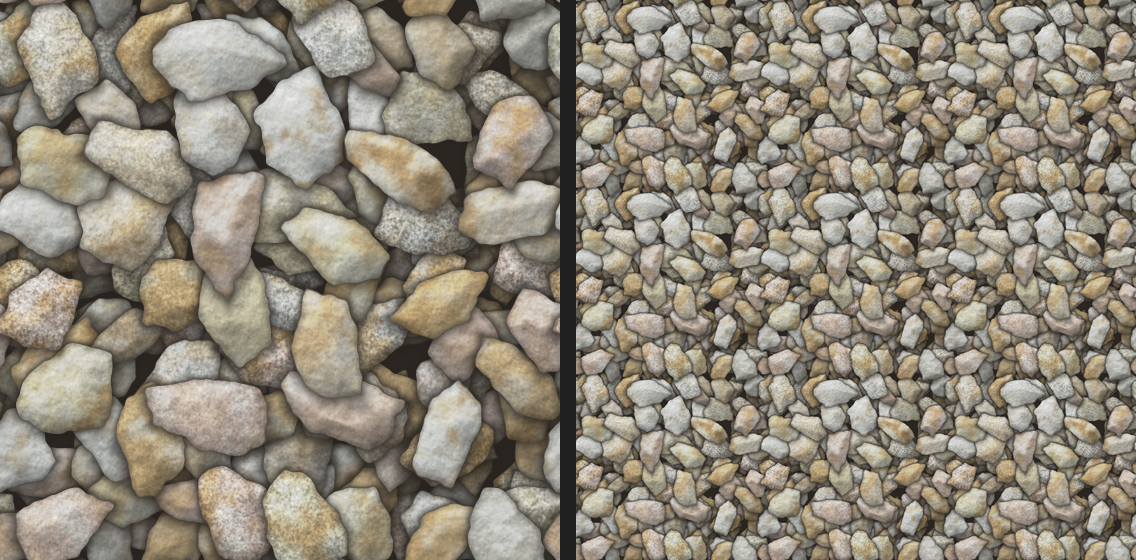
Left: one tile. Right: repeated 3 by 3.
Reproduce this texture procedurally as a WebGL 2 fragment shader.

```glsl
#version 300 es
precision highp float;
// Seamless bed of loose, angular crushed gravel under soft daylight.

uniform vec2 u_resolution;
out vec4 fragColor;

const int LAYERS = 4;              // painted from the deepest to the top
const float CELLS_DEEP = 9.0;      // cells across in the deepest layer, one fewer per layer
const int FACES = 7;               // side facets per stone
const float STONE_SIZE = 0.51;     // mean radius, in cells
const float MAX_STRETCH = 2.1;     // longest length to width ratio
const float REACH = 1.2;           // farthest influence of a stone, in cells
const float CORNERS = 24.0;        // sharpness of the outline corners
const float RIDGES = 19.0;         // sharpness of the ridges between facets
const float GRAIN = 46.0;          // surface patches across the canvas
const float RELIEF = 0.5;          // strength of the surface bumps
const float SHADOW = 0.72;         // strength of contact shadows
const float SHADOW_WIDTH = 0.021;
const float EDGE_SOFTNESS = 0.0014;
const vec3 LIGHT = vec3(-0.27, 0.63, 0.73);
const vec3 GAP = vec3(0.17, 0.15, 0.13);
const vec3 OCHRE = vec3(0.75, 0.61, 0.40);
const vec3 CHALK = vec3(0.90, 0.91, 0.89);
const vec3 ROCKS[6] = vec3[6](
    vec3(0.87, 0.83, 0.74), vec3(0.89, 0.90, 0.88), vec3(0.81, 0.72, 0.56),
    vec3(0.76, 0.76, 0.73), vec3(0.85, 0.78, 0.73), vec3(0.84, 0.82, 0.71));
const float TAU = 6.28319;

vec3 hash3(vec2 p) {
    vec3 a = fract(p.xyx * vec3(0.1031, 0.1030, 0.0973));
    a += dot(a, a.yxz + 33.33);
    return fract((a.xxy + a.yzz) * a.zyx);
}

float noise(vec2 p) {
    vec2 i = floor(p), f = fract(p);
    f = f * f * (3.0 - 2.0 * f);
    return mix(mix(hash3(i).x, hash3(i + vec2(1, 0)).x, f.x),
               mix(hash3(i + vec2(0, 1)).x, hash3(i + vec2(1, 1)).x, f.x), f.y);
}

float fbm(vec2 p, int octaves) {
    float sum = 0.0, amp = 0.5, total = 0.0;
    for (int i = 0; i < octaves; i++) {
        sum += amp * noise(p);
        total += amp;
        amp *= 0.55;
        p = mat2(1.6, 1.2, -1.2, 1.6) * p + 7.3;
    }
    return sum / total;
}

// Weight that grows as a plane gets lower, bounded to stay finite.
float lowness(float height, float sharpness) {
    return exp(min(-sharpness * height, 40.0));
}

// Softened polygon: returns the inward edge distance and the facet normal.
float facetedStone(vec2 q, vec2 seed, out vec3 normal) {
    vec2 tilt = 0.9 * (hash3(seed + 91.0).xy - 0.5);
    vec3 facing = lowness(0.42 + dot(q, tilt), RIDGES) * vec3(-tilt, 1.0);
    float outline = 0.0;
    for (int k = 0; k < FACES; k++) {
        vec3 h = hash3(seed + float(k + 1) * vec2(13.0, 71.0));
        float angle = TAU * (float(k) + 0.8 * h.x) / float(FACES);
        vec2 dir = vec2(cos(angle), sin(angle));
        float edge = mix(0.74, 1.1, h.y) - dot(q, dir);
        float slope = mix(0.4, 1.3, h.z);
        outline += lowness(edge, CORNERS);
        facing += lowness(edge * slope, RIDGES) * vec3(dir * slope, 1.0);
    }
    normal = normalize(facing);
    return -log(outline) / CORNERS;
}

// Mineral colour with stains, chalky crust, speckles and bumps.
vec3 rockSurface(vec2 local, vec2 lightDir, vec3 rnd) {
    vec2 t = local * GRAIN + rnd.xy * 150.0;
    float bumps = fbm(t, 4);
    float relief = bumps - fbm(t + lightDir * 0.3, 4);
    float patches = fbm(t * 0.45 + 31.0, 3);
    float speckle = noise(t * 4.5) + noise(t * 7.5 + 11.0) - 1.0;
    vec3 rock = ROCKS[int(rnd.x * 5.999)];
    rock = mix(rock, OCHRE, 0.75 * rnd.y * smoothstep(0.42, 0.75, patches));
    rock = mix(rock, CHALK, 0.6 * smoothstep(0.5, 0.22, patches));
    rock *= 1.0 + 0.22 * (bumps - 0.5) + RELIEF * relief;
    return rock * (1.0 + speckle * mix(0.06, 0.4, rnd.z * rnd.z * rnd.z));
}

void main() {
    vec2 p = gl_FragCoord.xy / u_resolution;
    float soft = max(EDGE_SOFTNESS, 0.7 / u_resolution.y);
    vec3 color = GAP;
    for (int layer = 0; layer < LAYERS; layer++) {
        float level = float(layer) / float(LAYERS - 1);
        float cells = CELLS_DEEP - float(layer);
        float keep = mix(1.0, 0.86, level);
        float daylight = mix(0.66, 1.0, pow(level, 0.7));
        for (int n = 0; n < 9; n++) {
            // Wrapped cell identity, placement and proportions
            vec2 id = floor(p * cells) + vec2(n % 3 - 1, n / 3 - 1);
            vec2 seed = mod(id, cells) + float(layer) * vec2(31.0, 57.0) + 5.0;
            vec3 place = hash3(seed), form = hash3(seed + 133.0), rnd = hash3(seed + 277.0);
            vec2 offset = p - (id + 0.5 + 0.6 * (place.xy - 0.5)) / cells;
            float fade = smoothstep(REACH, REACH - 0.2, length(offset) * cells);
            if (form.z > keep || fade <= 0.0) continue;
            float angle = TAU * place.z;
            mat2 turn = mat2(cos(angle), sin(angle), -sin(angle), cos(angle));
            vec2 local = offset * turn;
            float stretch = sqrt(mix(1.05, MAX_STRETCH, form.x));
            float radius = STONE_SIZE * mix(0.78, 1.08, form.y) / cells;
            vec2 q = local / (radius * vec2(stretch, 1.0 / stretch));

            // Chipped outline and turned facet normal
            vec3 normal;
            float edge = facetedStone(q, seed, normal);
            edge += 0.2 * (fbm(local * 34.0 + rnd.yz * 90.0, 2) - 0.5);
            normal.xy = turn * normal.xy;
            float inside = edge * radius / stretch;

            // Contact shadow on the stones beneath, wider below
            float width = SHADOW_WIDTH * (1.0 - 0.5 * normal.y);
            float near = clamp(1.0 + inside / width, 0.0, 1.0);
            color = mix(color, GAP * 0.9, SHADOW * fade * near * near);

            if (inside > -soft) {
                float lit = 0.57 + 0.47 * max(dot(normal, LIGHT), -0.2);
                lit *= mix(0.8, 1.0, smoothstep(0.0, 0.16, edge)) * daylight;
                vec3 rock = rockSurface(local, LIGHT.xy * turn, rnd) * lit;
                rock -= 0.5 * max(rock - 0.78, 0.0);
                color = mix(color, rock, fade * smoothstep(-soft, soft, inside));
            }
        }
    }
    fragColor = vec4(color, 1.0);
}
```
